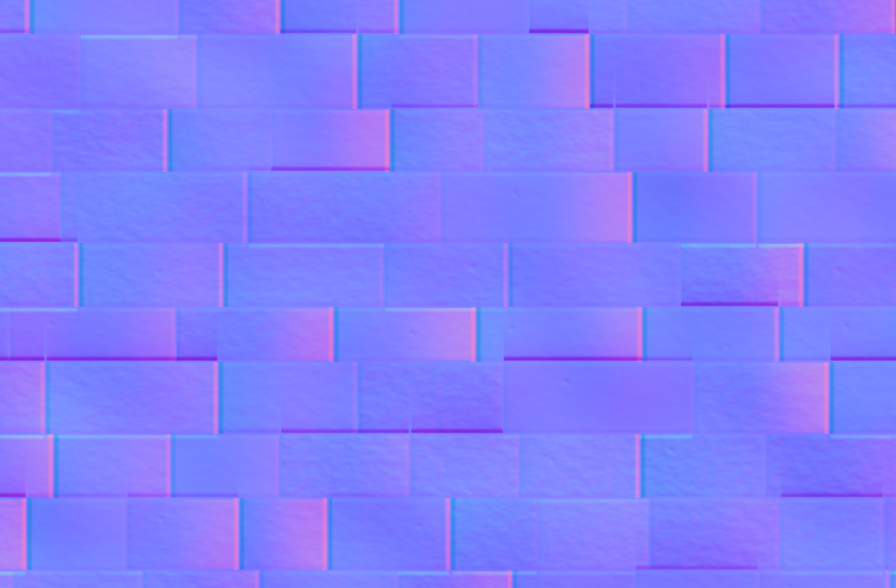
Write a Shadertoy shader that draws this texture map.

```glsl
const int COURSES = 10;
// Per course: bottom edge, first joint, mean brick length (canvas heights)
const vec3 COURSE[11] = vec3[11](
    vec3(-0.063, 0.004, 0.218), vec3(0.030, 0.208, 0.183),
    vec3(0.153, 0.089, 0.204), vec3(0.262, 0.075, 0.270),
    vec3(0.385, 0.008, 0.262), vec3(0.478, 0.115, 0.258),
    vec3(0.587, 0.139, 0.298), vec3(0.708, 0.079, 0.188),
    vec3(0.815, 0.149, 0.218), vec3(0.942, 0.077, 0.204),
    vec3(1.050, 0.000, 0.200));
const float JOINT_JITTER = 0.30;
const float BEVEL = 0.0115;        // width of the worn edge
const float RIGHT_SLOPE = 0.62;
const float LEFT_SLOPE = 0.40;
const float BOTTOM_SLOPE = 0.62;
const float TOP_SLOPE = 0.30;
const float FAINT_SLOPE = 0.06;
const vec2 FACE_TILT = vec2(0.06, 0.09);
const vec2 MEAN_TILT = vec2(-0.020, -0.008);
const float SAG_SLOPE = 0.48;
const float SAG_LENGTH = 0.15;
const vec2 GRAIN_FREQ = vec2(40.0, 56.0);
const float GRAIN_HEIGHT = 0.00055;
const float SWELL_FREQ = 5.0;
const float SWELL_HEIGHT = 0.012;
const float PIT_RADIUS = 0.009;

struct Brick { vec2 id; float left; float right; float lift; };

float hash(vec2 c) {
    vec3 q = fract(c.xyx * 0.1031 + 0.37);
    q += dot(q, q.yzx + 33.33);
    return fract((q.x + q.y) * q.z);
}

vec2 gradientAt(vec2 c) {
    float a = 6.2832 * hash(c + 71.0);
    return vec2(cos(a), sin(a));
}

float gradientNoise(vec2 p) {
    vec2 c = floor(p), f = p - c;
    vec2 u = f * f * f * (f * (f * 6.0 - 15.0) + 10.0);
    vec2 e = vec2(1.0, 0.0);
    float low = mix(dot(gradientAt(c), f), dot(gradientAt(c + e), f - e), u.x);
    float high = mix(dot(gradientAt(c + e.yx), f - e.yx),
                     dot(gradientAt(c + 1.0), f - 1.0), u.x);
    return mix(low, high, u.y);
}

float jointX(float index, int row) {
    float jitter = JOINT_JITTER * (hash(vec2(index, float(row) + 20.0)) - 0.5);
    return COURSE[row].y + COURSE[row].z * (index + jitter);
}

Brick brickAt(float x, int row) {
    row = clamp(row, 0, COURSES - 1);
    float i = floor((x - COURSE[row].y) / COURSE[row].z);
    if (x < jointX(i, row)) i -= 1.0;
    else if (x >= jointX(i + 1.0, row)) i += 1.0;
    vec2 id = vec2(i, float(row));
    return Brick(id, jointX(i, row), jointX(i + 1.0, row), hash(id + 5.0));
}

// Zero at the joint and on the face, one on the worn edge between
float bevel(float d) {
    return smoothstep(0.0, 0.3 * BEVEL, d) * (1.0 - smoothstep(0.35 * BEVEL, BEVEL, d));
}

float jointDepth(vec2 id) { return smoothstep(0.25, 0.8, hash(id + 40.0)); }

// How far a brick stands proud of its neighbour, faded at the neighbour's ends
float overhang(Brick b, Brick n, float x) {
    float ends = smoothstep(0.0, 0.4 * BEVEL, min(x - n.left, n.right - x));
    return ends * smoothstep(0.12, 0.75, b.lift - n.lift);
}

float relief(vec2 p, float grain) {
    float fine = gradientNoise(p * GRAIN_FREQ) + 0.4 * gradientNoise(p * GRAIN_FREQ * 2.1);
    return SWELL_HEIGHT * gradientNoise(p * SWELL_FREQ) + GRAIN_HEIGHT * grain * fine;
}

void mainImage(out vec4 fragColor, in vec2 fragCoord) {
    vec2 p = fragCoord / iResolution.y;
    int row = 0;
    for (int i = 1; i < COURSES; i++) if (p.y >= COURSE[i].x) row = i;

    Brick b = brickAt(p.x, row);
    float dl = p.x - b.left, dr = b.right - p.x;
    float db = p.y - COURSE[row].x, dt = COURSE[row + 1].x - p.y;
    float seat = smoothstep(0.0, 0.4 * BEVEL, min(min(dl, dr), min(db, dt)));

    float leftDepth = jointDepth(b.id);
    float rightDepth = jointDepth(b.id + vec2(1.0, 0.0));
    float below = overhang(b, brickAt(p.x, row - 1), p.x);
    float above = overhang(b, brickAt(p.x, row + 1), p.x);

    // Tilted face, sagging softly towards deep joints
    vec2 tilt = MEAN_TILT + FACE_TILT * (vec2(hash(b.id + 11.0), hash(b.id + 17.0)) - 0.5);
    float sag = smoothstep(0.15, 0.9, hash(b.id + 23.0)) * (0.3 + 0.7 * rightDepth);
    float nearRight = 1.0 - smoothstep(0.0, SAG_LENGTH, dr);
    float nearLeft = leftDepth * exp(-dl / 0.05);
    tilt.x += SAG_SLOPE * sag * nearRight - 0.15 * nearLeft;
    tilt.y += 0.07 * nearLeft - 0.24 * below * exp(-db / 0.03);
    vec2 slope = tilt * seat;

    // Worn edges
    slope.x += bevel(dr) * (FAINT_SLOPE + RIGHT_SLOPE * rightDepth);
    slope.x -= bevel(dl) * (FAINT_SLOPE + LEFT_SLOPE * leftDepth);
    slope.y += bevel(dt) * (FAINT_SLOPE + TOP_SLOPE * above);
    slope.y -= bevel(db) * (FAINT_SLOPE + BOTTOM_SLOPE * below);

    // Stone grain and broad swell
    float grain = mix(0.3, 1.2, hash(b.id + 31.0)) * seat;
    vec2 e = vec2(0.002, 0.0);
    float h = relief(p, grain);
    slope -= vec2(relief(p + e, grain) - h, relief(p + e.yx, grain) - h) / e.x;

    // A small pit in some bricks
    vec2 place = mix(vec2(0.2), vec2(0.8), vec2(hash(b.id + 53.0), hash(b.id + 59.0)));
    vec2 pit = p - mix(vec2(b.left, COURSE[row].x), vec2(b.right, COURSE[row + 1].x), place);
    float hasPit = step(0.6, hash(b.id + 67.0));
    slope -= 0.4 * hasPit * pit / PIT_RADIUS * exp(-dot(pit, pit) / (0.3 * PIT_RADIUS * PIT_RADIUS));

    fragColor = vec4(0.5 + 0.5 * normalize(vec3(slope, 1.0)), 1.0);
}
```
